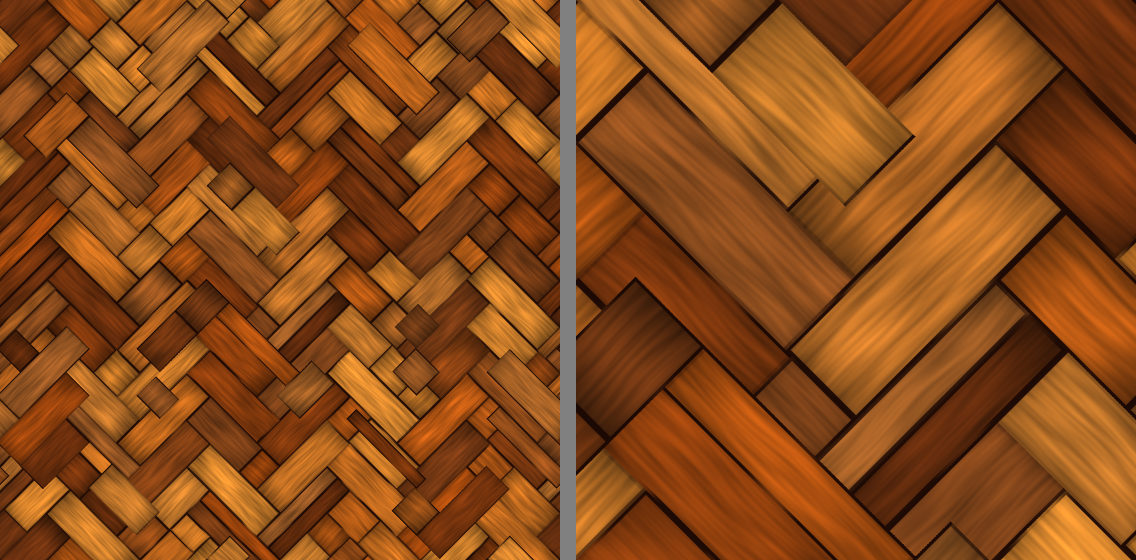
Left: the whole. Right: its middle third, enlarged.
A Shadertoy shader for this texture:

```glsl
// Irregular diagonal herringbone weave of brown, orange and golden wood strips.

const float REPEATS = 12.0;  // strip widths along each canvas axis, a multiple of LENGTH
const float LENGTH = 3.0;    // strip length in strip widths
const float SEAM = 0.034;    // half width of the dark joints, in strip widths

const vec3 DARK   = vec3(0.39, 0.17, 0.05);
const vec3 ORANGE = vec3(0.66, 0.29, 0.05);
const vec3 TAN    = vec3(0.62, 0.36, 0.15);
const vec3 GOLD   = vec3(0.85, 0.53, 0.18);
const vec3 JOINT  = vec3(0.10, 0.03, 0.015);

struct Strip {
    vec2 pos;   // position inside the strip: x along, y across
    vec2 size;
    vec2 id;
};

vec3 hash3(vec2 p) {
    vec3 h = fract(p.xyx * vec3(0.1031, 0.1030, 0.0973));
    h += dot(h, h.yxz + 33.33);
    return fract((h.xxy + h.yzz) * h.zyx);
}

float cornerSlope(vec2 corner, vec2 offset) {
    float angle = 6.2832 * hash3(corner).x;
    return dot(vec2(cos(angle), sin(angle)), offset);
}

float gradientNoise(vec2 p) {
    vec2 i = floor(p), f = p - i;
    vec2 w = f * f * f * (f * (f * 6.0 - 15.0) + 10.0);
    vec2 e = vec2(0.0, 1.0);
    float low  = mix(cornerSlope(i, f), cornerSlope(i + e.yx, f - e.yx), w.x);
    float high = mix(cornerSlope(i + e.xy, f - e.xy), cornerSlope(i + e.yy, f - e.yy), w.x);
    return mix(low, high, w.y);
}

// Finds the strip under q; its id wraps with the canvas.
Strip herringbone(vec2 q, float salt) {
    vec2 cell = floor(q), f = q - cell;
    float phase = floor(mod(cell.x - cell.y + 0.5, 2.0 * LENGTH));
    bool rising = phase < LENGTH;
    float k = rising ? phase : 2.0 * LENGTH - 1.0 - phase;
    vec2 start = cell - (rising ? vec2(k, 0.0) : vec2(0.0, k));
    vec2 pos = rising ? vec2(k + f.x, f.y) : vec2(k + f.y, f.x);
    vec2 id = floor(mod(vec2(start.x - start.y, start.x + start.y) + 0.5, 2.0 * REPEATS));
    return Strip(pos, vec2(LENGTH, 1.0), id + salt);
}

// Splits some strips crosswise and a few lengthwise.
Strip cutStrip(Strip s) {
    vec3 r = hash3(s.id + 5.7);
    if (r.x < 0.45) {
        float cut = mix(0.7, 2.3, r.y);
        bool far = s.pos.x > cut;
        s.pos.x -= far ? cut : 0.0;
        s.size.x = far ? LENGTH - cut : cut;
        s.id += far ? 37.0 : 0.0;
    } else if (r.x < 0.56) {
        float cut = mix(0.35, 0.65, r.y);
        bool far = s.pos.y > cut;
        s.pos.y -= far ? cut : 0.0;
        s.size.y = far ? 1.0 - cut : cut;
        s.id += far ? 71.0 : 0.0;
    }
    return s;
}

vec3 woodColor(Strip s) {
    vec3 r = hash3(s.id + 11.3);
    vec3 middle = mix(ORANGE, TAN, smoothstep(0.25, 0.75, r.y));
    vec3 base = r.x < 0.5 ? mix(DARK, middle, r.x * 2.0) : mix(middle, GOLD, r.x * 2.0 - 1.0);

    // Grain: long streaks, fine fibres and broad stains
    vec2 g = s.pos + r.yz * 60.0;
    g.y += 0.08 * gradientNoise(g * vec2(0.8, 1.0));
    float streaks = gradientNoise(g * vec2(0.7, 9.0));
    float fibres = gradientNoise(g * vec2(1.6, 21.0));
    float stain = gradientNoise(g * vec2(0.9, 1.4));
    return base * (1.0 + 0.27 * streaks + 0.22 * fibres + 0.3 * stain);
}

// Darkens ends and borders, then draws joints that fade in places.
vec3 shadeEdges(vec3 color, Strip s, float pixel) {
    vec3 r = hash3(s.id + 23.9);
    vec2 edge = min(s.pos, s.size - s.pos);
    color *= 1.0 - 0.35 * r.x * (1.0 - smoothstep(0.0, 0.7, edge.x));
    color *= 1.0 - 0.22 * exp(-11.0 * min(edge.x, edge.y));
    vec2 line = 1.0 - smoothstep(SEAM - pixel, SEAM + pixel, edge);
    vec2 strength = mix(vec2(0.2), vec2(0.95), smoothstep(0.2, 0.45, r.yz));
    strength *= smoothstep(-0.5, -0.1, gradientNoise(s.pos * 0.9 + r.xy * 40.0));
    return mix(color, JOINT, max(line.x * strength.x, line.y * strength.y));
}

vec3 weave(vec2 uv, float pixel) {
    vec2 q = REPEATS * vec2(uv.x + uv.y, uv.y - uv.x);
    Strip s = cutStrip(herringbone(q, 0.0));
    // Loose pieces from a shifted weave lie over the first
    Strip loose = cutStrip(herringbone(q + vec2(0.55, 1.4), 130.0));
    if (hash3(loose.id + 3.1).z < 0.2) s = loose;
    return shadeEdges(woodColor(s), s, pixel);
}

void mainImage(out vec4 fragColor, in vec2 fragCoord) {
    float pixel = 0.7 * REPEATS / iResolution.y;
    vec3 color = vec3(0.0);
    for (int i = 0; i < 4; i++) {  // four samples smooth every edge
        vec2 shift = vec2(i % 2, i / 2) * 0.5 - 0.25;
        color += 0.25 * weave((fragCoord + shift) / iResolution.xy, pixel);
    }
    fragColor = vec4(clamp(color, 0.0, 1.0), 1.0);
}
```
